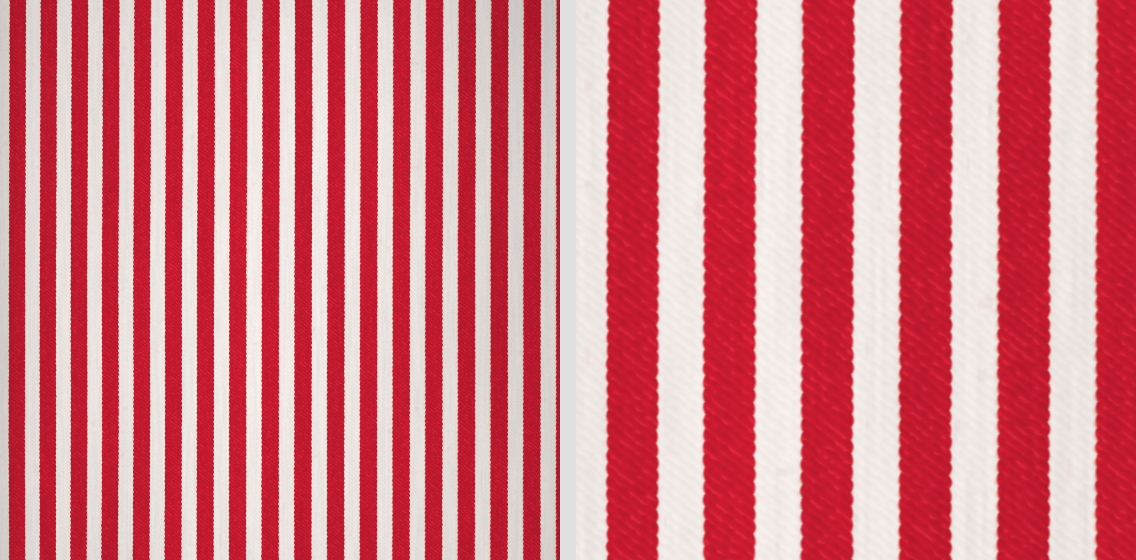
Left, the full canvas; right, a detail of the centre.
This texture is drawn by a three.js fragment shader. Its source:

```glsl
// Woven cotton ticking: seventeen red vertical stripes and a sliver on off-white.
// A gently warped coordinate spaces the stripes; scalloped distance edges,
// diagonal twill, thread noise and soft light give the cloth its surface.

varying vec2 vUv;

const float TAU = 6.2831853;

// Stripe layout, in canvas units or fractions of one repeat
const float FIRST_CENTER = 0.0319;
const float STRIPE_SPAN  = 0.9193;  // first to seventeenth center
const float STRIPE_STEPS = 16.0;
const float HALF_WIDTH   = 0.262;   // of one repeat
const float SPREAD       = 0.0312;  // repeats widen to the right
const float SWAY         = 0.036;
const float LEAN         = 0.0019;

// Edges
const float EDGE_SOFT     = 0.0011;
const float SCALLOP_ROWS  = 128.0;
const float SCALLOP_DEPTH = 0.0010;
const float RIM_WIDTH     = 0.0013;

// Weave
const vec2  TWILL        = vec2(118.0, 150.0);
const vec2  THREADS      = vec2(270.0, 340.0);
const float RED_RELIEF   = 0.075;
const float WHITE_RELIEF = 0.022;

const vec3 RED    = vec3(0.745, 0.100, 0.178);
const vec3 WHITE  = vec3(0.905, 0.880, 0.868);
const vec3 ORANGE = vec3(0.880, 0.480, 0.320);
const vec3 BLUSH  = vec3(0.860, 0.780, 0.780);

float hash(vec2 p) {
  vec3 q = fract(vec3(p.xyx) * 0.1031);
  q += dot(q, q.yzx + 33.33);
  return fract((q.x + q.y) * q.z);
}

float noise(vec2 p) {
  vec2 i = floor(p);
  vec2 f = fract(p);
  f = f * f * (3.0 - 2.0 * f);
  return mix(mix(hash(i), hash(i + vec2(1.0, 0.0)), f.x),
             mix(hash(i + vec2(0.0, 1.0)), hash(i + 1.0), f.x), f.y);
}

// Stripe number at x; whole values fall on stripe centers
float stripeCoord(float x) {
  float t = (x - FIRST_CENTER) / STRIPE_SPAN;
  return STRIPE_STEPS * (t + SPREAD * t * (1.0 - t)) + SWAY * sin(TAU * t);
}

void main() {
  vec2 uv = vUv;

  // Lean and slight waviness of the cloth
  float wave = 0.0012 * (noise(vec2(uv.x * 5.0, uv.y * 4.0)) - 0.5);
  float x = uv.x + LEAN * (1.0 - uv.y) + wave;

  // Signed distance to the nearest stripe, negative inside
  float s = stripeCoord(x);
  float id = floor(s + 0.5);
  float offset = s - id;
  float side = offset < 0.0 ? -1.0 : 1.0;
  float pitch = STRIPE_SPAN / STRIPE_STEPS;
  float row = uv.y * SCALLOP_ROWS + 0.25 * side + hash(vec2(id, side + 7.0));
  float scallop = SCALLOP_DEPTH * (abs(sin(0.5 * TAU * row)) - 0.6);
  float fray = 0.0007 * (noise(vec2(id * 9.0 + side, uv.y * 190.0)) - 0.5);
  float d = (abs(offset) - HALF_WIDTH) * pitch - scallop - fray;
  float red = 1.0 - smoothstep(-EDGE_SOFT, EDGE_SOFT, d);

  // Twill ribs broken up by single threads
  float grain = noise(uv * THREADS) - 0.5;
  float rib = sin(TAU * dot(uv, TWILL) + 2.5 * grain);
  float warp = noise(vec2(uv.x * 300.0, uv.y * 14.0)) - 0.5;
  float weave = 0.45 * rib + 0.9 * grain;

  // Red cloth: pale flecks show between the ribs
  vec3 redCloth = RED * (1.0 + RED_RELIEF * weave + 0.05 * warp);
  redCloth *= 0.98 + 0.04 * hash(vec2(id, 3.0));
  redCloth += 0.035 * smoothstep(0.3, 0.8, weave);

  // White cloth: fine warp lines and rare pink lint
  vec3 whiteCloth = WHITE * (1.0 + WHITE_RELIEF * weave + 0.035 * warp);
  float lint = smoothstep(0.86, 0.97, noise(uv * vec2(150.0, 70.0) + 31.0));
  whiteCloth = mix(whiteCloth, BLUSH, 0.3 * lint);

  vec3 color = mix(whiteCloth, redCloth, red);

  // Warm rim thread, strongest on left edges toward the right
  float rim = exp(-pow((d - 0.0003) / RIM_WIDTH, 2.0));
  float rimSide = side < 0.0 ? 0.15 + 0.35 * smoothstep(0.3, 0.9, uv.x) : 0.12;
  color = mix(color, ORANGE, rim * rimSide * (0.6 + 0.4 * sin(TAU * row)));

  // Broad light, dim toward the sides, with soft upright folds
  vec2 p = uv - vec2(0.46, 0.46);
  float light = 1.035 - 0.30 * dot(p * p, vec2(1.0, 0.45));
  light -= 0.05 * smoothstep(0.7, 1.0, uv.x) * uv.y;
  light -= 0.05 * (1.0 - smoothstep(0.0, 0.06, uv.x));
  light += 0.035 * (noise(vec2(uv.x * 9.0, uv.y * 2.5) + 4.0) - 0.5);
  color *= light;

  gl_FragColor = vec4(clamp(color, 0.0, 1.0), 1.0);
}
```
